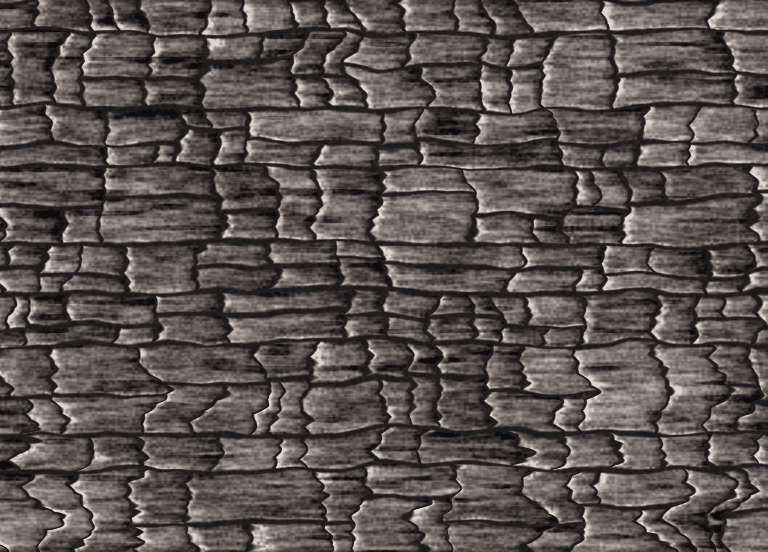
Write a Shadertoy shader that draws this texture.

```glsl
// Charred timber: cracked blocks in long bands, with ash-lit rims and fine horizontal fibres.

const vec3 CHAR = vec3(0.05, 0.045, 0.05);
const vec3 ASH = vec3(0.86, 0.84, 0.81);
const vec3 WARMTH = vec3(0.0, 0.07, 0.085);
const float BANDS = 8.5;
const float COLUMNS = 6.2;

float hash(vec2 p) {
    vec3 q = fract(vec3(p.xyx) * 0.1031);
    q += dot(q, q.yzx + 33.33);
    return fract((q.x + q.y) * q.z);
}

float noise(vec2 p) {
    vec2 i = floor(p), f = fract(p);
    f = f * f * (3.0 - 2.0 * f);
    float low = mix(hash(i), hash(i + vec2(1, 0)), f.x);
    float high = mix(hash(i + vec2(0, 1)), hash(i + vec2(1, 1)), f.x);
    return mix(low, high, f.y);
}

// Distance to the nearest scattered point.
float cellular(vec2 p) {
    vec2 cell = floor(p);
    float nearest = 2.0;
    for (int y = -1; y <= 1; y++)
    for (int x = -1; x <= 1; x++) {
        vec2 c = cell + vec2(x, y);
        vec2 point = c + vec2(hash(c), hash(c + 57.3));
        nearest = min(nearest, distance(p, point));
    }
    return nearest;
}

float waves(float x, float phase) {
    return 0.5 * sin(x * 2.3 + phase) + 0.3 * sin(x * 5.9 + phase * 2.0) + 0.2 * sin(x * 13.7 - phase);
}

float boundary(float i, float seed) {
    return i + 0.64 * (hash(vec2(i, seed)) - 0.5);
}

// Irregular 1D cells: index, distance to the low end, distance to the high end.
vec3 slot(float x, float seed) {
    float i = floor(x);
    if (x < boundary(i, seed)) i -= 1.0;
    else if (x >= boundary(i + 1.0, seed)) i += 1.0;
    return vec3(i, x - boundary(i, seed), boundary(i + 1.0, seed) - x);
}

// Cuts a span in two; returns the new end distances and which side we are on.
vec3 cut(vec2 ends, float ratio) {
    float at = ratio * (ends.x + ends.y);
    return ends.x < at ? vec3(ends.x, at - ends.x, 0.0) : vec3(ends.x - at, ends.y, 1.0);
}

// Distances to the left, right, bottom and top edges of the block at p.
vec4 block(vec2 p, out float id) {
    vec3 band = slot(p.y * BANDS, 3.7);
    vec3 column = slot(p.x * COLUMNS + 9.0 * hash(vec2(band.x, 8.1)), band.x + 21.0);
    vec2 across = column.yz / COLUMNS, up = band.yz / BANDS;
    vec2 key = vec2(column.x + 40.0, band.x * 7.0 + 11.0);
    if (up.x + up.y > 0.07 && hash(key) < 0.85) {
        vec3 part = cut(up, 0.33 + 0.34 * hash(key + 3.0));
        up = part.xy;
        key.y += 2.3 * part.z;
    }
    if (across.x + across.y > 0.1 && hash(key + 5.0) < 0.6) {
        vec3 part = cut(across, 0.3 + 0.4 * hash(key + 9.0));
        across = part.xy;
        key.x += 0.47 * part.z;
    }
    id = hash(key + 17.0);
    return vec4(across, up);
}

// One inside the given distance of an edge, fading to zero.
float near(float d, float reach) {
    return 1.0 - smoothstep(0.0, reach, d);
}

// Bends straight block edges into ragged, chipped ones.
vec2 ragged(vec2 p) {
    float chips = cellular(p * vec2(18, 48)) - 0.45;
    float bulge = mix(1.6, 0.9, smoothstep(0.15, 0.5, p.y));
    float dx = 0.055 * (noise(p * vec2(9, 17)) - 0.5) + 0.017 * chips;
    float dy = 0.007 * waves(p.x * 2.0, p.y * 5.0) + 0.016 * (noise(p * vec2(13, 8) + 30.0) - 0.5);
    return p + vec2(dx * bulge, dy + 0.005 * chips);
}

void mainImage(out vec4 fragColor, in vec2 fragCoord) {
    vec2 p = fragCoord / iResolution.y;
    float id;
    vec4 edge = block(ragged(p), id);

    // Block face: own shade, fibres, blotches and grit
    float tone = 0.45 + 0.14 * (id - 0.5);
    tone += 0.12 * (0.5 - edge.x / (edge.x + edge.y));
    tone += 0.34 * (noise(p * vec2(16, 135)) - 0.5);
    tone += 0.24 * (cellular(p * vec2(34, 150)) - 0.45);
    tone += 0.22 * (noise(p * vec2(11, 15) + 70.0) - 0.5);
    float grit = noise(p * 190.0);
    tone += 0.22 * (grit - 0.5);
    tone -= 0.25 * smoothstep(0.7, 0.86, noise(p * vec2(10, 75) + 15.0));

    // Shaded right and top flanks, ash-lit left and bottom rims
    tone -= 0.17 * near(edge.y, 0.026) + 0.13 * near(edge.w, 0.016);
    float patches = smoothstep(0.2, 0.75, noise(p * vec2(21, 28) + 5.0));
    float rim = max(near(edge.x, 0.024), 0.85 * near(edge.z, 0.013));
    tone += rim * (0.2 + 0.45 * patches) * (0.6 + 0.7 * grit);

    // Dark cracks of changing width
    float width = 0.0005 + 0.0055 * noise(p * vec2(13, 19) + 90.0);
    float gap = min(min(edge.x, edge.y), min(edge.z, edge.w));
    tone = mix(0.05 + 0.08 * grit, tone, smoothstep(width * 0.5, width + 0.0035, gap));

    // Burnt upper and lower borders
    float border = min(p.y, 1.0 - p.y) + 0.02 * noise(p * vec2(9, 40));
    tone = clamp(tone * mix(0.45, 1.0, smoothstep(0.0, 0.025, border)), 0.0, 1.0);

    vec3 color = mix(CHAR, ASH, tone) - WARMTH * tone * (1.0 - tone);
    fragColor = vec4(color, 1.0);
}
```
